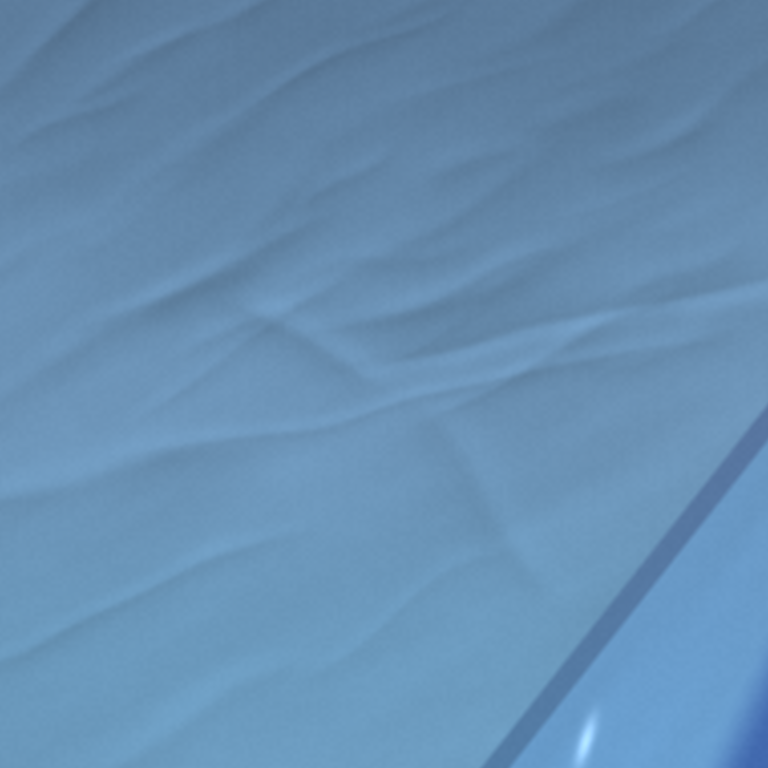
Give the GLSL for this texture, as a Shadertoy shader.

```glsl
// Draws softly wrinkled blue cloth with a dark diagonal seam and a glossy lower corner.

float hash(vec2 p) {
    return fract(sin(dot(p, vec2(127.1, 311.7))) * 43758.5453);
}

float noise(vec2 p) {
    vec2 cell = floor(p);
    vec2 f = fract(p);
    f = f * f * (3.0 - 2.0 * f);
    float low = mix(hash(cell), hash(cell + vec2(1.0, 0.0)), f.x);
    float high = mix(hash(cell + vec2(0.0, 1.0)), hash(cell + vec2(1.0)), f.x);
    return mix(low, high, f.y);
}

float fbm(vec2 p) {
    float sum = 0.0;
    float gain = 0.5;
    for (int i = 0; i < 4; i++) {
        sum += gain * noise(p);
        p = p * 2.03 + 17.3;
        gain *= 0.5;
    }
    return sum;
}

// Signed distance to the line a-b, positive on its left
float sideOf(vec2 p, vec2 a, vec2 b) {
    vec2 dir = normalize(b - a);
    return dot(p - a, vec2(-dir.y, dir.x));
}

// Crease from a to b: lit on its left, shaded on its right, fading at the ends
float fold(vec2 p, vec2 a, vec2 b, float bend, float width) {
    vec2 span = b - a;
    float along = dot(p - a, span) / dot(span, span);
    float s = (sideOf(p, a, b) - bend * sin(along * 6.2832)) / width;
    float ends = smoothstep(0.0, 0.3, along) * smoothstep(1.0, 0.7, along);
    float lit = 0.45 * exp(-(s - 1.1) * (s - 1.1));
    float shaded = smoothstep(0.7, -0.7, s) * exp(0.6 * min(s, 0.0));
    return ends * (lit - shaded);
}

// Short wrinkles scattered over the upper part, flatter towards the right
float scatteredFolds(vec2 p) {
    float sum = 0.0;
    for (int i = 0; i < 42; i++) {
        float id = float(i);
        vec2 center = vec2(fract(id * 0.618 + 0.1 * hash(vec2(id, 1.0))),
                           0.5 + 0.54 * (id + hash(vec2(id, 2.0))) / 42.0);
        float angle = mix(0.62, 0.32, center.x) + 0.3 * (hash(vec2(id, 3.0)) - 0.5);
        float reach = mix(0.09, 0.2, hash(vec2(id, 4.0)));
        vec2 arm = reach * vec2(cos(angle), sin(angle));
        float width = mix(0.008, 0.019, hash(vec2(id, 5.0)));
        float strength = mix(0.25, 0.7, hash(vec2(id, 6.0)));
        float bend = 0.022 * (hash(vec2(id, 7.0)) - 0.5);
        sum += strength * fold(p, center - arm, center + arm, bend, width);
    }
    return sum;
}

// Long creases across the middle and lower parts
float longFolds(vec2 p) {
    float sum = fold(p, vec2(1.15, 0.68), vec2(0.37, 0.50), 0.006, 0.011);
    sum += 0.9 * fold(p, vec2(0.28, 0.62), vec2(0.52, 0.49), 0.004, 0.016);
    sum += 0.8 * fold(p, vec2(0.10, 0.405), vec2(1.0, 0.565), -0.008, 0.009);
    sum += 0.8 * fold(p, vec2(0.08, 0.565), vec2(0.47, 0.725), -0.007, 0.012);
    sum += 0.8 * fold(p, vec2(0.36, 0.56), vec2(0.78, 0.69), -0.010, 0.012);
    sum += 0.8 * fold(p, vec2(-0.15, 0.34), vec2(0.38, 0.42), -0.016, 0.019);
    sum += 0.8 * fold(p, vec2(-0.13, 0.12), vec2(0.46, 0.32), -0.018, 0.011);
    sum += 0.6 * fold(p, vec2(0.05, -0.03), vec2(0.44, 0.15), -0.010, 0.018);
    sum += 0.4 * fold(p, vec2(0.36, 0.10), vec2(0.70, 0.30), -0.006, 0.009);
    sum += 0.5 * fold(p, vec2(0.50, 0.50), vec2(0.76, 0.20), 0.012, 0.022);
    return sum;
}

vec3 clothColor(vec2 p) {
    vec3 nearBlue = vec3(0.42, 0.605, 0.745);
    vec3 midBlue = vec3(0.425, 0.58, 0.72);
    vec3 farBlue = vec3(0.36, 0.485, 0.61);
    vec3 color = mix(nearBlue, midBlue, smoothstep(0.1, 0.5, p.y));
    color = mix(color, farBlue, smoothstep(0.45, 1.05, p.y));

    vec2 warped = p + 0.025 * (vec2(noise(p * 7.0), noise(p * 7.0 + 31.0)) - 0.5);
    vec2 slant = vec2(dot(p, vec2(0.88, 0.47)), dot(p, vec2(-0.47, 0.88)));
    float shade = longFolds(warped) + scatteredFolds(warped);
    shade += 1.1 * (fbm(slant * vec2(3.5, 11.0)) - 0.45);
    return color * (1.0 + 0.105 * clamp(shade, -1.6, 1.0));
}

// Smooth bright panel right of the seam, with a deep blue corner and a glint
vec3 panelColor(vec2 p) {
    vec3 color = mix(vec3(0.41, 0.62, 0.81), vec3(0.42, 0.60, 0.77), p.y * 2.0);
    float streak = noise(vec2(sideOf(p, vec2(0.7, 0.0), vec2(1.0, 0.42)) * 30.0, p.y * 3.0));
    color *= 0.97 + 0.06 * streak;
    float corner = smoothstep(0.03, -0.035, sideOf(p, vec2(0.94, 0.0), vec2(1.03, 0.19)));
    color = mix(color, vec3(0.24, 0.39, 0.67), 0.9 * corner);
    vec2 glint = (p - vec2(0.763, 0.035)) * mat2(0.95, -0.3, 0.3, 0.95);
    return color + 0.28 * exp(-dot(glint * vec2(120.0, 32.0), glint * vec2(120.0, 32.0)));
}

void mainImage(out vec4 fragColor, in vec2 fragCoord) {
    vec2 p = fragCoord / iResolution.xy;
    float seam = sideOf(p, vec2(0.645, 0.0), vec2(1.0, 0.45));
    vec3 color = mix(panelColor(p), clothColor(p), smoothstep(-0.012, 0.004, seam));

    // Seam band, then fine grain
    vec3 seamBlue = mix(vec3(0.32, 0.48, 0.64), vec3(0.34, 0.45, 0.62), p.y * 2.0);
    color = mix(color, seamBlue, 0.95 * smoothstep(0.019, 0.010, abs(seam)));
    color += 0.014 * (noise(p * 190.0) - 0.5);
    fragColor = vec4(color, 1.0);
}
```
